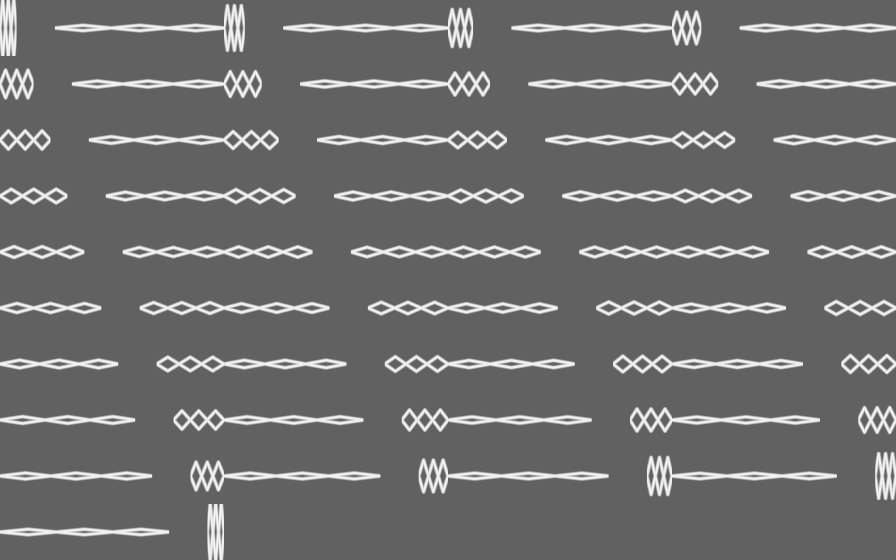
A Shadertoy shader for this pattern:

```glsl
#define GRID vec2(4.0, 10.0)   // cells across and down
#define LAST_CELL 36.0         // index of the final drawn cell
#define DIAMONDS 3.0           // diamonds per chain
#define SHORTEST 0.074         // tightest chain, in cell widths
#define LONGEST 0.755          // most stretched chain, in cell widths
#define CORE 0.0007            // solid half width, in canvas heights
#define FADE 0.0050            // half width where the stroke has faded out
#define BACKGROUND vec3(0.38)
#define STROKE vec3(0.945)

float segmentDistance(vec2 p, vec2 a, vec2 b) {
    vec2 along = b - a;
    float t = clamp(dot(p - a, along) / dot(along, along), 0.0, 1.0);
    return length(p - a - along * t);
}

// Coverage of a chain starting at x = 0; its height shrinks as it stretches.
float chain(vec2 p, float span, vec2 cellSize, float pixel) {
    float width = span * cellSize.x;
    float pitch = width / DIAMONDS;
    float amplitude = 0.5 * cellSize.y * SHORTEST / span;

    // Fold every diamond into one quadrant, leaving a single edge
    vec2 q = vec2(abs(fract(p.x / pitch) - 0.5) * pitch, abs(p.y));
    float d = segmentDistance(q, vec2(0.0, amplitude), vec2(0.5 * pitch, 0.0));

    float ink = 1.0 - smoothstep(CORE, max(FADE, CORE + pixel), d);
    float inside = clamp((width - p.x) / pixel + 0.5, 0.0, 1.0);
    return ink * inside;
}

void mainImage(out vec4 fragColor, in vec2 fragCoord) {
    float pixel = 1.0 / iResolution.y;
    vec2 cellSize = iResolution.xy * pixel / GRID;

    // Cells are numbered from the top left, row by row
    vec2 grid = fragCoord / iResolution.xy;
    grid.y = 1.0 - grid.y;
    grid *= GRID;
    vec2 cell = floor(grid);
    float index = cell.y * GRID.x + cell.x;
    vec2 p = (fract(grid) - vec2(0.0, 0.5)) * cellSize;

    // The left chain stretches while the right one contracts
    float leftSpan = mix(SHORTEST, LONGEST, index / LAST_CELL);
    float ink = 0.0;
    if (index <= LAST_CELL) {
        float rightSpan = SHORTEST + LONGEST - leftSpan;
        vec2 mirrored = vec2(cellSize.x - p.x, p.y);
        ink = max(chain(p, leftSpan, cellSize, pixel),
                  chain(mirrored, rightSpan, cellSize, pixel));
    }

    fragColor = vec4(mix(BACKGROUND, STROKE, ink), 1.0);
}
```
